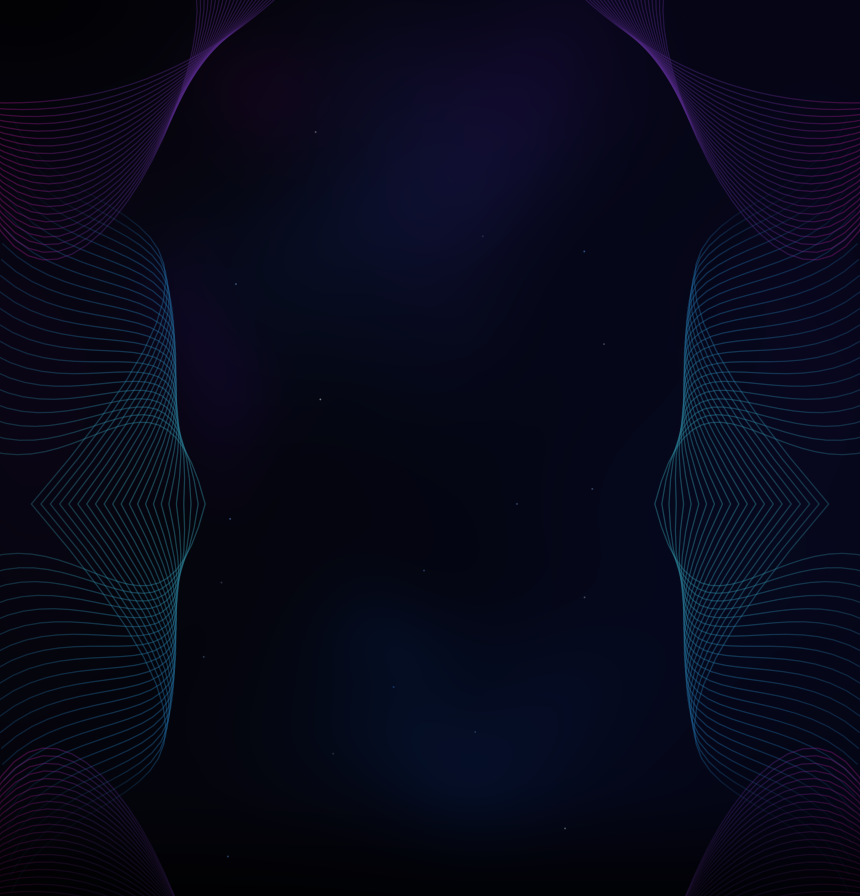
Write a WebGL 1 fragment shader that draws this background.

```glsl
precision highp float;
uniform vec2 u_resolution;

float hash(vec2 c) {
  return fract(sin(dot(c, vec2(41.3, 289.1))) * 4375.85);
}

float segmentDistance(vec2 p, vec2 a, vec2 b) {
  vec2 pa = p - a, ba = b - a;
  return length(pa - ba * clamp(dot(pa, ba) / dot(ba, ba), 0.0, 1.0));
}

vec2 bezier(vec2 a, vec2 b, vec2 c, vec2 d, float t) {
  float s = 1.0 - t;
  return s * s * s * a + 3.0 * s * s * t * b + 3.0 * s * t * t * c + t * t * t * d;
}

// Fine curves blended from the first bezier to the last
float strands(vec2 p, vec2 a0, vec2 b0, vec2 c0, vec2 d0,
              vec2 a1, vec2 b1, vec2 c1, vec2 d1, float bulge) {
  float gap = 1.0;
  float pixel = 1.0 / u_resolution.y;
  for (int i = 0; i < 22; i++) {
    float k = float(i) / 21.0;
    vec2 a = mix(a0, a1, k), b = mix(b0, b1, k);
    vec2 c = mix(c0, c1, k), d = mix(d0, d1, k);
    vec2 last = a;
    float nearest = 1.0;
    for (int j = 1; j <= 20; j++) {
      float t = float(j) / 20.0;
      vec2 next = bezier(a, b, c, d, t);
      next.x += bulge * 4.0 * k * (1.0 - k) * t * (1.15 - t);
      nearest = min(nearest, segmentDistance(p, last, next));
      last = next;
    }
    gap *= 1.0 - 0.4 * (1.0 - smoothstep(0.0, 0.0006 + pixel * 0.75, nearest));
  }
  return 1.0 - gap;
}

float glow(vec2 p, vec2 center, vec2 size) {
  vec2 q = (p - center) / size;
  return exp(-dot(q, q));
}

vec3 nebula(vec2 p) {
  // Layered sines bend the clouds
  vec2 w = p + 0.02 * sin(p.yx * 11.0 + vec2(0.5, 2.0))
             + 0.012 * sin(p.yx * 25.0 + vec2(3.0, 1.0));
  vec3 color = mix(vec3(0.015, 0.017, 0.045), vec3(0.016, 0.02, 0.078),
                   smoothstep(0.2, 0.7, p.x));
  color += vec3(0.034, 0.034, 0.105) * glow(w, vec2(0.49, 0.82), vec2(0.14, 0.15));
  color += vec3(0.030, 0.004, 0.045) * glow(w, vec2(0.58, 0.93), vec2(0.13, 0.10));
  color += vec3(0.042, 0.000, 0.040) * glow(w, vec2(0.28, 0.89), vec2(0.08, 0.07));
  color += vec3(0.032, 0.003, 0.065) * glow(w, vec2(0.24, 0.58), vec2(0.06, 0.12));
  color += vec3(0.004, 0.022, 0.05) * glow(w, vec2(0.36, 0.68), vec2(0.15, 0.14));
  color += vec3(0.002, 0.036, 0.08) * glow(w, vec2(0.53, 0.18), vec2(0.17, 0.10));
  color += vec3(0.000, 0.022, 0.05) * glow(w, vec2(0.42, 0.29), vec2(0.10, 0.06));
  color += vec3(0.004, 0.012, 0.03) * glow(w, vec2(0.76, 0.38), vec2(0.18, 0.22));
  color += vec3(0.022, 0.004, 0.035) * glow(w, vec2(0.04, 0.60), vec2(0.14, 0.28));
  color += vec3(0.014, 0.004, 0.03) * glow(w, vec2(0.92, 0.60), vec2(0.14, 0.28));
  // Darker floor and upper left corner
  color *= 0.25 + 0.75 * smoothstep(-0.02, 0.13, p.y);
  return color * (1.0 - 0.6 * glow(p, vec2(0.03, 1.0), vec2(0.18, 0.12)));
}

// Sparse points, one possible star in each cell
vec3 stars(vec2 p) {
  vec2 cell = floor(p * 10.0);
  vec2 offset = 0.15 + 0.7 * vec2(hash(cell + 3.1), hash(cell + 8.7));
  float d = length(p - (cell + offset) / 10.0);
  float spot = 1.0 - smoothstep(0.0, 0.001 + 0.7 / u_resolution.y, d);
  vec3 tint = mix(vec3(0.1, 0.28, 0.5), vec3(0.55, 0.54, 0.5), hash(cell + 21.9));
  return tint * spot * step(0.62, hash(cell + 15.3)) * (0.2 + 0.8 * hash(cell + 5.5));
}

void main() {
  vec2 p = gl_FragCoord.xy / u_resolution.y;
  float aspect = u_resolution.x / u_resolution.y;
  vec3 color = nebula(p);

  // Both sides and both halves share one quarter
  vec2 q = vec2(min(p.x, aspect - p.x), abs(p.y - 0.4375));
  color += stars(p) * smoothstep(0.19, 0.25, q.x);

  if (q.x < 0.25 && q.y < 0.44) {
    float mesh = strands(q,
      vec2(0.013, 0.432), vec2(0.078, 0.283), vec2(0.352, 0.367), vec2(0.035, 0.0),
      vec2(-0.013, 0.060), vec2(0.098, 0.026), vec2(0.182, 0.185), vec2(0.229, 0.0), 0.052);
    vec3 cyan = mix(vec3(0.20, 0.62, 0.68), vec3(0.12, 0.43, 0.66), smoothstep(0.0, 0.27, q.y));
    float fade = mix(0.7, 1.0, smoothstep(0.0, 0.16, q.x));
    fade *= 1.0 - 0.85 * smoothstep(0.26, 0.36, q.y);
    color = mix(color, cyan, mesh * fade);
  }

  if (q.x < 0.33 && q.y > 0.25) {
    float ribbon = strands(q,
      vec2(-0.013, 0.448), vec2(0.117, 0.443), vec2(0.221, 0.484), vec2(0.313, 0.569),
      vec2(-0.013, 0.328), vec2(0.078, 0.146), vec2(0.234, 0.458), vec2(0.219, 0.569), 0.0);
    vec3 violet = mix(vec3(0.75, 0.10, 0.60), vec3(0.40, 0.19, 0.64), smoothstep(0.0, 0.12, q.x));
    float fade = 0.8 * mix(0.35, 1.0, smoothstep(0.0, 0.17, p.y));
    color = mix(color, violet, ribbon * fade);
  }

  gl_FragColor = vec4(color, 1.0);
}
```
